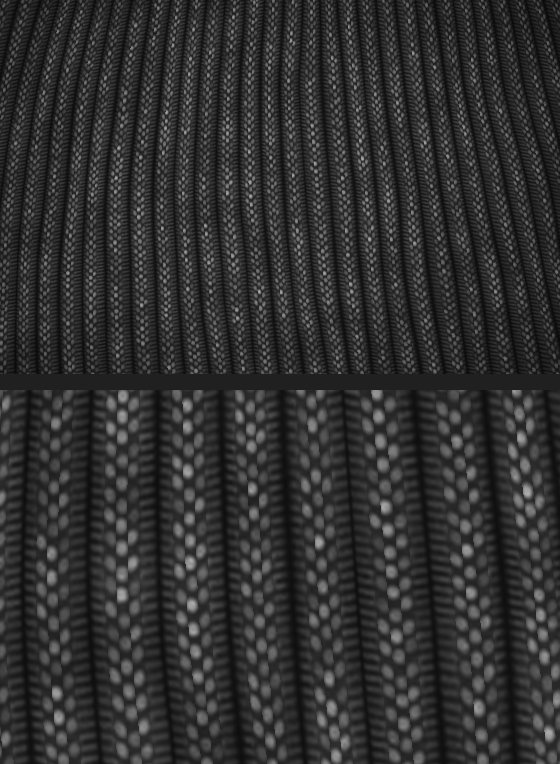
Top: the whole. Bottom: its middle third, enlarged.
Give the GLSL for this texture, as a WebGL 2 fragment shader.

```glsl
#version 300 es
precision highp float;

uniform vec2 u_resolution;
out vec4 fragColor;

// Cord layout: x = origin + pitch * index, each a quadratic in depth from the top
const vec3 ORIGIN = vec3(0.0794, -0.1862, 0.1068);
const vec3 PITCH = vec3(0.03385, 0.01419, -0.00495);
const float WOBBLE = 0.34;        // sideways wander, in cords
const float SKEW = 0.30;          // sideways shift of the knit band across the canvas
const float BEAD_ROWS = 50.0;     // knit rows over the height
const float BEAD_COLUMN = 0.165;  // column pitch, in cords
const float BAND_HALF = 0.26;     // half width of the knit band, in cords
const float BAND_FADE = 0.07;     // softness of the band border
const float GAP_HALF = 0.040;     // half width of the dark gap, in cords

const float GAP_TONE = 0.055;
const float SIDE_TONE = 0.185;
const float WEAVE_TONE = 0.135;
const float BEAD_TONE = 0.45;
const float RIB_DEPTH = 0.36;
const float GRAIN = 0.25;

float hash(vec2 p) {
    return fract(sin(dot(p, vec2(127.1, 311.7))) * 43758.5453);
}

float noise(vec2 p) {
    vec2 i = floor(p);
    vec2 f = fract(p);
    f = f * f * (3.0 - 2.0 * f);
    return mix(mix(hash(i), hash(i + vec2(1, 0)), f.x),
               mix(hash(i + vec2(0, 1)), hash(i + vec2(1, 1)), f.x), f.y);
}

// Staggered columns of soft, uneven stitches
float beads(vec2 p, float cord, float soft) {
    float column = floor(p.x / BEAD_COLUMN + 0.5);
    vec2 cell = vec2(p.x / BEAD_COLUMN - column, p.y + 0.5 * mod(column, 2.0));
    float row = floor(cell.y);
    float seed = hash(vec2(row + 17.0 * column, cord));
    float shift = hash(vec2(row - 29.0 * column, cord + 5.0)) - 0.5;
    cell.y = fract(cell.y) - 0.5 + 0.18 * sign(column) * cell.x + 0.2 * shift;
    cell.x += 0.25 * (seed - 0.5);
    float d = length(cell / vec2(0.70, 0.42));
    float oval = 1.0 - smoothstep(0.25 - soft, 1.10 + soft, d);
    return oval * mix(0.50, 1.25, seed) * (1.0 - 0.24 * abs(column));
}

void main() {
    vec2 uv = gl_FragCoord.xy / u_resolution;
    float depth = 1.0 - uv.y;
    vec3 powers = vec3(1.0, depth, depth * depth);
    float pitch = dot(PITCH, powers);
    float pixel = 1.0 / (u_resolution.x * pitch);

    // Position across the cords
    float q = (uv.x - dot(ORIGIN, powers)) / pitch;
    q += WOBBLE * (noise(vec2(q * 0.45, depth * 4.0)) - 0.5);
    float skew = SKEW * (uv.x - 0.5);
    float cord = floor(q + skew + 0.5);
    float across = q + skew - cord;
    float cordSeed = hash(vec2(cord, 3.7));
    float bandX = across - skew + 0.07 * (cordSeed - 0.5);

    // Position along the cord, in knit rows
    float along = depth * BEAD_ROWS + cordSeed * 7.0;
    along += 0.8 * noise(vec2(cord * 5.3, depth * 9.0));

    // Round body with fine ribs on the flanks
    float body = sqrt(max(1.0 - 2.7 * across * across, 0.0));
    float rib = sin(6.28318 * (2.0 * along + 1.2 * abs(bandX)));
    float ribFade = mix(0.6, 1.2, noise(vec2(q * 3.0, along * 0.7)));
    float tone = SIDE_TONE * body * (1.0 + RIB_DEPTH * ribFade * rib);

    // Knit band
    float fade = BAND_FADE + pixel;
    float band = 1.0 - smoothstep(BAND_HALF - fade, BAND_HALF + fade, abs(bandX));
    float stitch = beads(vec2(bandX, along), cord, 0.5 * pixel);
    float knit = mix(WEAVE_TONE, BEAD_TONE, stitch) * mix(0.75, 1.0, body);
    tone = mix(tone, knit, band);

    // Shadow between neighbouring cords, uneven along its length
    float edge = 0.5 - abs(across);
    float gapWidth = GAP_HALF * mix(0.4, 1.6, noise(vec2(floor(q + skew), depth * 4.0)));
    float lit = smoothstep(-pixel, gapWidth * 2.3 + pixel, edge);
    tone = mix(GAP_TONE, tone, lit);

    // Broad light, worn patches and grain
    vec2 fromCentre = (uv - vec2(0.46, 0.50)) * vec2(1.05, 0.9);
    float light = 1.16 - 1.05 * dot(fromCentre, fromCentre);
    light *= mix(0.86, 1.14, noise(vec2(cord * 2.1, depth * 14.0)));
    tone *= light;
    tone *= 1.0 + GRAIN * (noise(vec2(q * 16.0, depth * 260.0)) - 0.5);

    fragColor = vec4(vec3(tone), 1.0);
}
```
